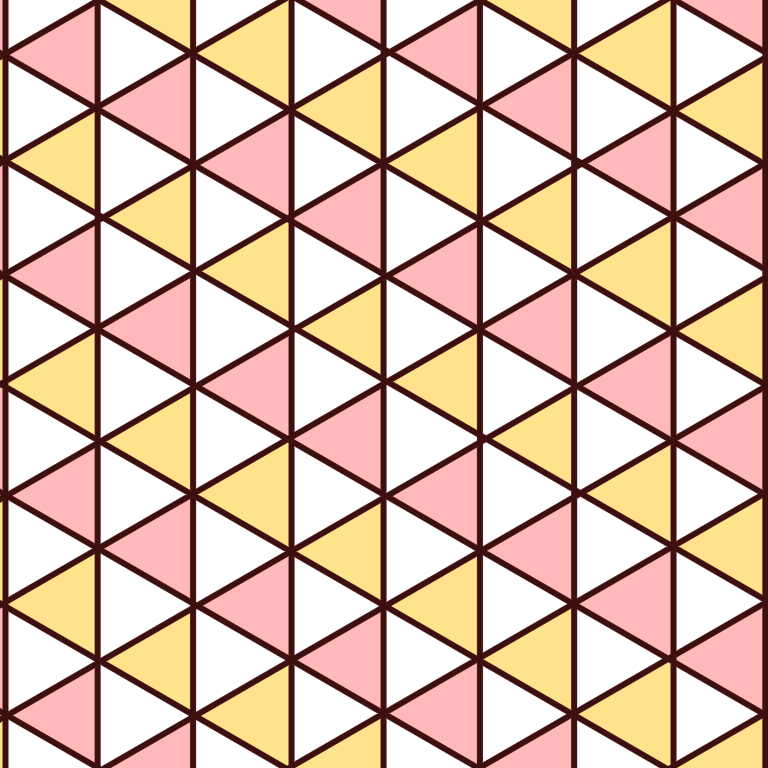
Reproduce this pattern procedurally as a WebGL 1 fragment shader.

```glsl
precision highp float;

uniform vec2 u_resolution;

#define SPACING 0.1242
#define ORIGIN vec2(0.0042, 0.5)
#define LINE_WIDTH 0.063
#define JITTER 0.028
#define CROSSING_SHIFT 0.016
#define LINE_COLOR vec3(0.24, 0.06, 0.06)
#define PINK vec3(1.0, 0.725, 0.725)
#define YELLOW vec3(1.0, 0.89, 0.55)
#define WHITE vec3(1.0)

float hash(float n) {
    return fract(sin(n * 12.9898 + 4.1414) * 43758.5453);
}

// One family of parallel lines, each slightly displaced.
// Returns the distance to the nearest line and the index of the strip.
vec2 lineFamily(float t, float seed) {
    float nearest = floor(t + 0.5);
    float offset = t - nearest - JITTER * (2.0 * hash(nearest + seed) - 1.0);
    return vec2(abs(offset), nearest - 1.0 + step(0.0, offset));
}

void main() {
    vec2 p = (gl_FragCoord.xy / u_resolution.y - ORIGIN) / SPACING;
    float pixel = 1.0 / (u_resolution.y * SPACING);

    // Three directions, 60 degrees apart
    vec2 q = p - vec2(CROSSING_SHIFT, 0.0);
    vec2 vertical = lineFamily(p.x, 3.0);
    vec2 rising = lineFamily(dot(q, vec2(-0.5, 0.8660254)), 41.0);
    vec2 falling = lineFamily(dot(q, vec2(0.5, 0.8660254)), 83.0);

    // Left-pointing triangles are filled, alternating by falling strip
    float filled = step(0.5, falling.y - rising.y - vertical.y);
    vec3 stripColor = mix(YELLOW, PINK, step(0.5, mod(falling.y, 2.0)));
    vec3 color = mix(WHITE, stripColor, filled);

    // Outlines
    float edge = min(vertical.x, min(rising.x, falling.x)) - 0.5 * LINE_WIDTH;
    float ink = 1.0 - smoothstep(-0.75 * pixel, 0.75 * pixel, edge);
    gl_FragColor = vec4(mix(color, LINE_COLOR, ink), 1.0);
}
```
